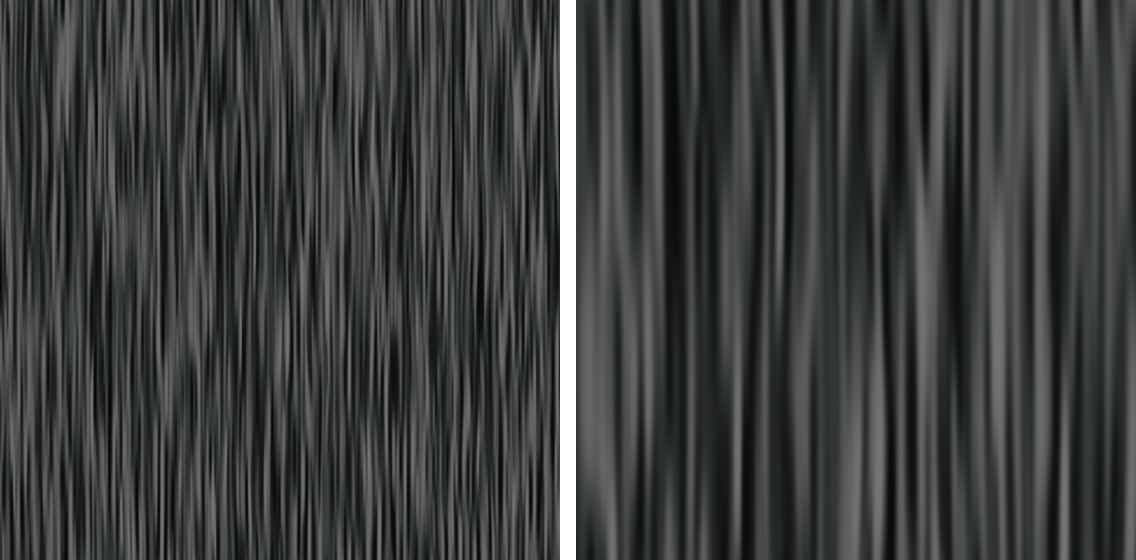
Left, the full canvas; right, a detail of the centre.
This texture is drawn by a three.js fragment shader. Its source:

```glsl
// Dense vertical fibres in charcoal and warm grey, with thin black gaps.
// Two layers of stretched value noise, each column shifted at random along
// its length and set off from its neighbours, are summed and coloured.

#define COARSE_COLUMNS 152.0
#define FINE_COLUMNS 240.0
#define COARSE_ROWS 6.5
#define FINE_ROWS 8.5
#define FINE_SHARE 0.4
#define BEND 0.0035
#define SEPARATION 0.14
#define CONTRAST_LOW 0.04
#define CONTRAST_HIGH 0.96
#define GAP_COLOR vec3(0.030, 0.035, 0.033)
#define SHADE_COLOR vec3(0.182, 0.197, 0.194)
#define FIBRE_COLOR vec3(0.460, 0.455, 0.453)

varying vec2 vUv;

float hash(vec2 p) {
  return fract(sin(dot(p, vec2(127.1, 311.7))) * 43758.5453);
}

// Smooth value noise, used for the gentle bending
float valueNoise(vec2 p) {
  vec2 cell = floor(p);
  vec2 w = smoothstep(0.0, 1.0, fract(p));
  float low = mix(hash(cell), hash(cell + vec2(1.0, 0.0)), w.x);
  float high = mix(hash(cell + vec2(0.0, 1.0)), hash(cell + 1.0), w.x);
  return mix(low, high, w.y);
}

// Signed brightness along one column, with its own offset and streak length
float columnTone(float column, float y, float seed) {
  float stretch = mix(0.7, 1.3, hash(vec2(column, seed + 3.0)));
  float along = y * stretch + 20.0 * hash(vec2(column, seed));
  float row = floor(along);
  float w = smoothstep(0.12, 0.88, along - row);
  vec2 id = vec2(column + seed * 17.0, row);
  return mix(hash(id), hash(id + vec2(0.0, 1.0)), w) - 0.5;
}

// Neighbouring columns blended across, each pushed away from those beside it
float fibres(vec2 p, float seed) {
  float column = floor(p.x);
  float w = smoothstep(0.0, 1.0, p.x - column);
  float before = columnTone(column - 1.0, p.y, seed);
  float left = columnTone(column, p.y, seed);
  float right = columnTone(column + 1.0, p.y, seed);
  float after = columnTone(column + 2.0, p.y, seed);
  return mix(left - SEPARATION * (before + right),
             right - SEPARATION * (left + after), w);
}

void main() {
  // Slight sideways drift of the fibres
  vec2 p = vUv;
  p.x += BEND * (valueNoise(vUv * vec2(24.0, 7.0)) - 0.5);

  // Broad and narrow fibres
  float coarse = fibres(p * vec2(COARSE_COLUMNS, COARSE_ROWS), 1.0);
  float fine = fibres(p * vec2(FINE_COLUMNS, FINE_ROWS), 7.0);
  float tone = 0.5 + mix(coarse, fine, FINE_SHARE);
  tone = smoothstep(CONTRAST_LOW, CONTRAST_HIGH, tone);

  // Black gaps, cool shade, warm grey crests
  vec3 color = mix(GAP_COLOR, SHADE_COLOR, clamp(tone / 0.4, 0.0, 1.0));
  color = mix(color, FIBRE_COLOR, clamp((tone - 0.4) / 0.6, 0.0, 1.0));
  gl_FragColor = vec4(color, 1.0);
}
```
